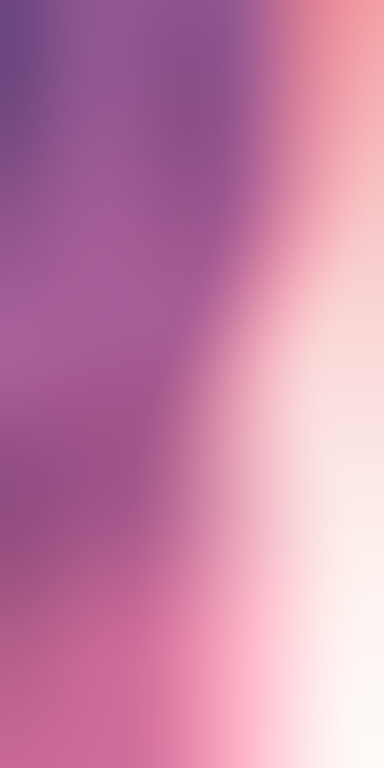
Write a Shadertoy shader that draws this background.

```glsl
// Soft out-of-focus backdrop: violet and rose on the left melt into a coral-to-white
// light on the right. Two vertical colour ramps are joined along a bending soft
// edge, then shaded by a few wide Gaussian patches.

#define ROSE   vec3(0.820, 0.427, 0.604)
#define PLUM   vec3(0.627, 0.329, 0.541)
#define ORCHID vec3(0.659, 0.369, 0.596)
#define VIOLET vec3(0.580, 0.349, 0.588)
#define IVORY  vec3(0.996, 0.980, 0.965)
#define CORAL  vec3(0.953, 0.627, 0.647)
#define LIGHT_FALLOFF 1.7
#define BAND_WARMTH 0.08

// Elliptical Gaussian patch, 1 at its centre
float patchAt(vec2 p, vec2 centre, vec2 radius) {
    vec2 d = (p - centre) / radius;
    return exp(-dot(d, d));
}

// Dark side, from bottom (0) to top (1)
vec3 shadeRamp(float y) {
    vec3 c = mix(ROSE, PLUM, smoothstep(0.12, 0.40, y));
    c = mix(c, ORCHID, smoothstep(0.42, 0.62, y));
    return mix(c, VIOLET, smoothstep(0.62, 1.0, y));
}

// Bright side, from bottom (0) to top (1)
vec3 lightRamp(float y) {
    return mix(IVORY, CORAL, pow(y, LIGHT_FALLOFF));
}

// Amount of light: the soft edge swings right in the upper half
float lightAmount(vec2 p) {
    float start = mix(0.30, 0.56, smoothstep(0.35, 0.78, p.y));
    float bulge = (p.y - 0.5) / 0.15;
    float end = mix(0.96, 1.04, smoothstep(0.5, 0.9, p.y)) - 0.09 * exp(-bulge * bulge);
    return smoothstep(start, end, p.x);
}

void mainImage(out vec4 fragColor, in vec2 fragCoord) {
    vec2 p = fragCoord / iResolution.xy;

    // Join both ramps, with a warmer band along the transition
    float light = lightAmount(p);
    float band = 4.0 * light * (1.0 - light);
    vec3 color = mix(shadeRamp(p.y), lightRamp(p.y), light);
    color += band * vec3(BAND_WARMTH, 0.0, -0.03 * p.y);

    // Shadows: upper left corner, upper centre, lower left
    color -= vec3(0.165, 0.080, 0.095) * patchAt(p, vec2(0.0, 0.93), vec2(0.17, 0.26));
    color -= vec3(0.060, 0.050, 0.060) * patchAt(p, vec2(0.49, 0.84), vec2(0.15, 0.18));
    color -= vec3(0.115, 0.060, 0.065) * patchAt(p, vec2(0.0, 0.22), vec2(0.22, 0.20));

    // Faint glow on the left edge
    color += vec3(0.040, 0.035, 0.035) * patchAt(p, vec2(0.0, 0.52), vec2(0.18, 0.09));

    fragColor = vec4(clamp(color, 0.0, 1.0), 1.0);
}
```
